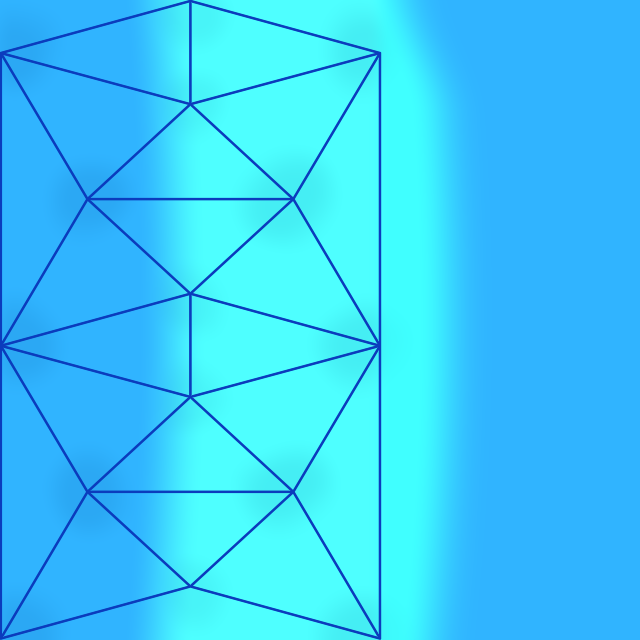
Give the GLSL for this background, as a Shadertoy shader.

```glsl
// Draws a mirrored triangular wire lattice over a soft cyan band on a blue field.

const vec3 BLUE = vec3(0.188, 0.705, 1.0);
const vec3 CYAN = vec3(0.25, 1.0, 1.0);
const vec3 PALE_CYAN = vec3(0.305, 1.0, 1.0);
const vec3 WIRE = vec3(0.045, 0.235, 0.74);

const float AXIS_X = 0.2975;      // mirror axis of the lattice
const float TOP_Y = 0.9985;       // highest apex
const float PERIOD = 0.4574;      // height of one lattice tile
const float HALF_WIDTH = 0.2962;
const float WIRE_RADIUS = 0.0020;
const int TILES = 2;

// Lattice corners within a tile: x from the axis, y down from the apex
const vec2 APEX = vec2(0.0);
const vec2 RIM = vec2(HALF_WIDTH, 0.0814);
const vec2 KNOT = vec2(0.0, 0.1613);
const vec2 ELBOW = vec2(0.1608, 0.3096);
const vec2 STEP = vec2(0.0, PERIOD);

vec2 hashGradient(vec2 cell) {
    float h = fract(sin(dot(cell, vec2(127.1, 311.7))) * 43758.5);
    return vec2(cos(6.2832 * h), sin(6.2832 * h));
}

float gradientNoise(vec2 p) {
    vec2 i = floor(p), f = fract(p);
    vec2 u = f * f * f * (f * (f * 6.0 - 15.0) + 10.0);
    vec2 e = vec2(1.0, 0.0);
    float a = dot(hashGradient(i), f);
    float b = dot(hashGradient(i + e.xy), f - e.xy);
    float c = dot(hashGradient(i + e.yx), f - e.yx);
    float d = dot(hashGradient(i + e.xx), f - e.xx);
    return mix(mix(a, b, u.x), mix(c, d, u.x), u.y);
}

float segmentDistance(vec2 p, vec2 a, vec2 b) {
    vec2 ap = p - a, ab = b - a;
    return length(ap - ab * clamp(dot(ap, ab) / dot(ab, ab), 0.0, 1.0));
}

// Distance to the wires of one tile
float tileDistance(vec2 p) {
    float d = segmentDistance(p, APEX, RIM);
    d = min(d, segmentDistance(p, APEX, KNOT));
    d = min(d, segmentDistance(p, KNOT, RIM));
    d = min(d, segmentDistance(p, KNOT, ELBOW));
    d = min(d, segmentDistance(p, RIM, ELBOW));
    d = min(d, segmentDistance(p, vec2(0.0, ELBOW.y), ELBOW));
    d = min(d, segmentDistance(p, ELBOW, APEX + STEP));
    d = min(d, segmentDistance(p, ELBOW, RIM + STEP));
    return min(d, segmentDistance(p, RIM, RIM + STEP));
}

float latticeDistance(vec2 p) {
    // The closing roof sits below the last tile
    vec2 base = STEP * float(TILES);
    float d = segmentDistance(p, APEX + base, RIM + base);
    for (int i = 0; i < TILES; i++) {
        d = min(d, tileDistance(p - STEP * float(i)));
    }
    return d;
}

float softSpot(vec2 p, vec2 center, float radius) {
    return 1.0 - smoothstep(0.3 * radius, radius, length(p - center));
}

// Faint shade gathered around the corners
float cornerShade(vec2 p) {
    float shade = 0.0;
    for (int i = 0; i <= TILES; i++) {
        vec2 q = p - STEP * float(i);
        shade = max(shade, softSpot(q, RIM - vec2(0.026, 0.005), 0.088));
        shade = max(shade, 0.65 * softSpot(q, APEX + vec2(0.0, 0.012), 0.07));
        if (i < TILES) {
            shade = max(shade, 0.65 * softSpot(q, KNOT, 0.07));
            shade = max(shade, softSpot(q, ELBOW - vec2(0.009, 0.0), 0.085));
        }
    }
    return shade;
}

// Strength of the bowed vertical glow
float bandGlow(vec2 uv) {
    float bow = (uv.y - 0.5) * (uv.y - 0.5);
    float leftEdge = 0.274 - 0.09 * bow;
    float rightEdge = 0.703 - 0.11 * bow - 0.045 * smoothstep(0.82, 1.02, uv.y);
    float rise = smoothstep(-0.06, 0.05, uv.x - leftEdge);
    float fall = pow(1.0 - smoothstep(-0.05, 0.10, uv.x - rightEdge), 2.3);
    return rise * fall;
}

void mainImage(out vec4 fragColor, in vec2 fragCoord) {
    vec2 uv = fragCoord / iResolution.xy;
    float pixel = 1.0 / min(iResolution.x, iResolution.y);
    vec2 p = vec2(abs(uv.x - AXIS_X), TOP_Y - uv.y);

    // Blue field and cyan band, paler inside the lattice
    float inside = 1.0 - smoothstep(-0.02, 0.02, p.x - HALF_WIDTH);
    vec3 color = mix(BLUE, mix(CYAN, PALE_CYAN, inside), bandGlow(uv));

    // Smoky corners with slightly uneven outlines
    vec2 warp = vec2(gradientNoise(uv * 7.0), gradientNoise(uv * 7.0 + 19.0));
    float shade = cornerShade(p + 0.025 * warp);
    color *= 1.0 - shade * mix(0.3, 1.0, inside) * vec3(0.11, 0.065, 0.045);

    // Wires
    float wire = 1.0 - smoothstep(-0.6, 0.6, (latticeDistance(p) - WIRE_RADIUS) / pixel);
    fragColor = vec4(mix(color, WIRE, wire), 1.0);
}
```
